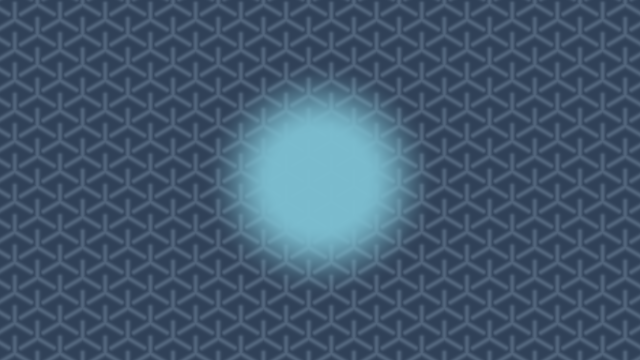
Write a Shadertoy shader that draws this background.

```glsl
// A soft round glow over a slate field of staggered three-armed stars.
// The stars are blurred segments repeated on two interleaved grids;
// the glow is a smooth radial blend. All lengths are in canvas heights.

const vec3 FIELD_COLOR = vec3(0.188, 0.255, 0.345);
const vec3 LINE_COLOR  = vec3(0.320, 0.395, 0.485);
const vec3 GLOW_COLOR  = vec3(0.485, 0.745, 0.815);

const vec2  GRID_CELL   = vec2(0.1256, 0.0843); // spacing within one grid
const vec2  GRID_ORIGIN = vec2(0.0314, 0.0240); // a star centre, from mid canvas
const float STEM_LENGTH = 0.044;                // arm pointing up
const vec2  SIDE_ARM    = vec2(0.046, -0.027);  // mirrored lower arms
const float LINE_BLUR   = 0.0072;

const float GLOW_INNER   = 0.130;
const float GLOW_OUTER   = 0.329;
const float GLOW_OPACITY = 0.975;

float segmentDistance(vec2 p, vec2 tip) {
    float along = clamp(dot(p, tip) / dot(tip, tip), 0.0, 1.0);
    return length(p - tip * along);
}

// Distance to a star centred at the origin, using left-right symmetry
float starDistance(vec2 p) {
    p.x = abs(p.x);
    return min(segmentDistance(p, vec2(0.0, STEM_LENGTH)),
               segmentDistance(p, SIDE_ARM));
}

// Nearest star over both grids, including the rows above and below
float patternDistance(vec2 p) {
    float nearest = 1.0;
    for (int grid = 0; grid < 2; grid++) {
        vec2 q = p - GRID_ORIGIN - 0.5 * GRID_CELL * float(grid);
        q -= GRID_CELL * round(q / GRID_CELL);
        for (int row = -1; row <= 1; row++) {
            vec2 offset = vec2(0.0, GRID_CELL.y * float(row));
            nearest = min(nearest, starDistance(q - offset));
        }
    }
    return nearest;
}

void mainImage(out vec4 fragColor, in vec2 fragCoord) {
    vec2 p = (fragCoord - 0.5 * iResolution.xy) / iResolution.y;

    // Blurred line work
    float d = patternDistance(p) / LINE_BLUR;
    vec3 color = mix(FIELD_COLOR, LINE_COLOR, exp(-d * d));

    // Central glow
    float glow = 1.0 - smoothstep(GLOW_INNER, GLOW_OUTER, length(p));
    color = mix(color, GLOW_COLOR, glow * GLOW_OPACITY);

    fragColor = vec4(color, 1.0);
}
```
